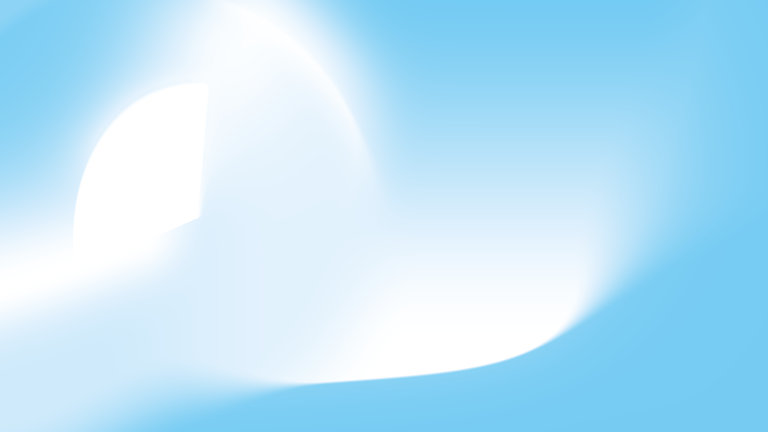
Reproduce this background procedurally as a Shadertoy shader.

```glsl
const vec3 SKY = vec3(0.44, 0.79, 0.95);
const vec3 PALE = vec3(0.87, 0.94, 0.99);
const vec3 WHITE = vec3(1.0);

float bell(float d, float width) {
    return exp(-d * d / (width * width));
}

// Layers one light over another without exceeding white
float screen(float base, float light) {
    return 1.0 - (1.0 - base) * (1.0 - light);
}

float smoothMax(float a, float b, float k) {
    float h = max(k - abs(a - b), 0.0) / k;
    return max(a, b) + h * h * k * 0.25;
}

// Approximate distance above the rising lower edge
float sweepDistance(vec2 p) {
    float d = p.x - 0.463;
    float rise = max(d, 0.0);
    float edge = 0.093 + 0.07 * d + 0.27 * pow(rise, 7.0);
    edge -= 0.15 * (1.0 - smoothstep(0.0, 0.45, p.x));
    float slope = 0.07 + 1.89 * pow(rise, 6.0);
    return (p.y - edge) / sqrt(1.0 + slope * slope);
}

// Rounded upper left side of the bright petal
float shoulderDistance(vec2 p, vec2 corner, vec2 size) {
    vec2 q = max(vec2(corner.x - p.x, p.y - corner.y), 0.0) / size;
    float reach = pow(q.x, 2.4) + pow(q.y, 2.4);
    return (pow(reach, 1.0 / 2.4) - 1.0) * 0.36;
}

// Height over the curved white band
float bandHeight(vec2 p) {
    return p.y - (0.33 + 0.27 * p.x + 0.2 * p.x * p.x);
}

vec3 ramp(float light) {
    vec3 low = mix(SKY, PALE, light / 0.77);
    vec3 high = mix(PALE, WHITE, (light - 0.77) / 0.23);
    return light < 0.77 ? low : high;
}

void mainImage(out vec4 fragColor, in vec2 fragCoord) {
    vec2 p = fragCoord / iResolution.y;

    float sweep = sweepDistance(p);
    float band = bandHeight(p);
    float side = p.x - (0.463 + 0.12 * (p.y - 0.5));
    float arc = length(p - vec2(0.339, 0.5)) - 0.529;
    float shoulder = shoulderDistance(p, vec2(0.498, 0.39), vec2(0.336, 0.436));
    float petal = smoothMax(smoothMax(shoulder, side, 0.02), -band, 0.03);

    // Pale disc and the wash to its right
    float disc = mix(0.66, 0.8, smoothstep(0.2, 0.65, p.x));
    float wash = 1.0 - smoothstep(0.2, 1.08, p.y);
    float arcSoft = mix(0.12, 0.006, smoothstep(0.35, 0.75, p.y));
    float outside = smoothstep(-arcSoft, arcSoft, arc) * smoothstep(0.3, 0.6, p.x);
    float light = mix(disc, wash, outside);

    // Light falling below the white band
    float bandFade = 1.0 - smoothstep(0.34, 0.5, p.x);
    light = screen(light, bell(min(band, 0.0), 0.1) * bandFade);

    // Blue sky left of the petal
    float leftSky = screen(0.08, bell(band, 0.245));
    float corner = smoothstep(0.0, 0.04, arc) * smoothstep(0.7, 0.9, p.y);
    leftSky = screen(leftSky, 0.12 * corner);
    float sideSoft = mix(0.008, 0.09, smoothstep(0.5, 0.9, p.y));
    float isLeft = (1.0 - smoothstep(-sideSoft, sideSoft, side)) * step(0.0, band);
    light = mix(light, leftSky, isLeft);

    // Bright arc with a wider halo
    float arcPower = smoothstep(0.42, 0.92, p.y) * smoothstep(0.43, 0.62, p.x);
    float haloWidth = arc > 0.0 ? mix(0.05, 0.1, smoothstep(0.5, 0.9, p.y)) : 0.05;
    light = screen(light, 0.8 * arcPower * bell(arc, haloWidth));
    light = screen(light, 0.6 * arcPower * exp(-abs(arc) / 0.015));

    // Crest glow and the light around the petal
    float crest = length(p - vec2(0.52, 0.9));
    light = screen(light, 0.88 * bell(crest, 0.2));
    float petalGlow = exp(-max(petal, 0.0) / 0.06) * smoothstep(0.45, 0.7, p.y);
    light = screen(light, 0.7 * petalGlow);
    float petalSoft = mix(0.008, 0.018, smoothstep(0.5, 0.8, p.y));
    light = max(light, 1.0 - smoothstep(-petalSoft, petalSoft, petal));

    // Fade to blue beyond the sweep: crisp below, soft at the sides
    float sweepSoft = 0.004 + 0.2 * smoothstep(0.18, 0.6, p.y);
    sweepSoft += 0.11 * (1.0 - smoothstep(0.3, 0.75, p.x));
    float inside = smoothstep(-sweepSoft, sweepSoft, sweep);
    float rim = 0.03 + 0.14 * exp(min(sweep, 0.0) / 0.07);
    light = mix(rim, light, inside);

    fragColor = vec4(ramp(clamp(light, 0.0, 1.0)), 1.0);
}
```
